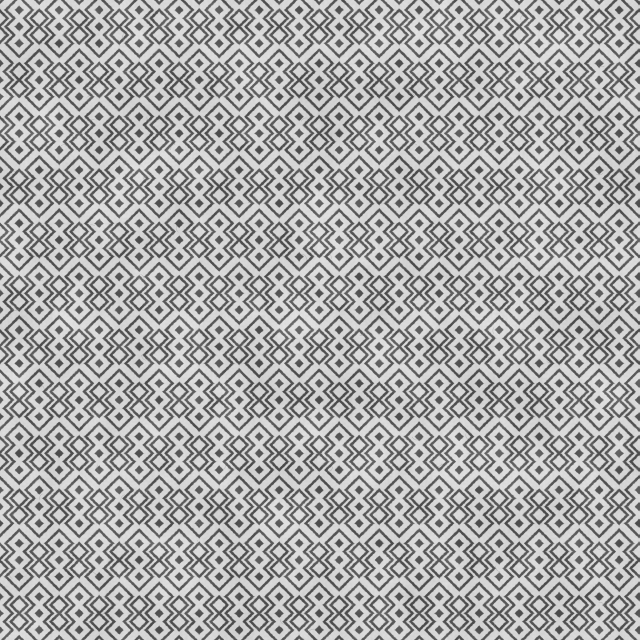
Write a three.js fragment shader that draws this pattern.

```glsl
// Woven-look lattice of chained diamonds and figure-eights in worn grey ink on pale paper.
varying vec2 vUv;

const vec2 REPEATS = vec2(16.0, 12.0);  // chains across, rows down
const vec2 CELL = vec2(48.0, 64.0);     // one chain, in design units
const float LINK_STEP = 20.0;           // spacing of the links in a chain
const float LINK_RADIUS = 16.0;         // outlined link, centre to corner
const float CORE_RADIUS = 5.4;          // solid diamond inside each link
const float EIGHT_RADIUS = 10.0;        // hollow diamonds between chains
const float LINE_HALF = 1.5;            // half the line width
const float BLEED = 0.5;                // softness of the ink edge
const float EDGE_WEAR = 0.5;            // raggedness of the ink edge
const vec3 PAPER = vec3(0.845);
const vec3 INK = vec3(0.305);
const float MOTTLE = 0.10;              // strength of the broad stains
const float FADE = 0.16;                // uneven loss of ink
const float FIBRE_CELLS = 24.0;         // scatter grid of the stray fibres
const float FIBRE_CHANCE = 0.16;

vec2 hash2(vec2 p) {
  vec3 q = fract(p.xyx * vec3(0.1031, 0.1030, 0.0973));
  q += dot(q, q.yzx + 33.33);
  return fract((q.xx + q.yz) * q.zy);
}

float cornerSlope(vec2 cell, vec2 offset, vec2 period) {
  float angle = 6.28319 * hash2(mod(cell + offset, period)).x;
  return dot(vec2(cos(angle), sin(angle)), -offset);
}

// Gradient noise that wraps after a whole number of lattice cells.
float wrapNoise(vec2 uv, vec2 period) {
  vec2 p = uv * period;
  vec2 cell = floor(p);
  vec2 f = p - cell;
  vec2 s = f * f * f * (f * (f * 6.0 - 15.0) + 10.0);
  float sum = 0.0;
  for (int j = 0; j < 2; j++) {
    for (int i = 0; i < 2; i++) {
      vec2 o = vec2(float(i), float(j));
      vec2 w = mix(1.0 - s, s, o);
      float angle = 6.28319 * hash2(mod(cell + o, period) + 7.0).x;
      sum += w.x * w.y * dot(vec2(cos(angle), sin(angle)), f - o);
    }
  }
  return sum;
}

float diamond(vec2 p, float radius) {
  return (abs(p.x) + abs(p.y) - radius) * 0.70711;
}

// Signed distance to the ink of every second row, mirrored into a quarter cell.
float chainRow(vec2 p, vec2 centre) {
  vec2 period = CELL * vec2(1.0, 2.0);
  vec2 q = abs(mod(p - centre + 0.5 * period, period) - 0.5 * period);
  vec2 outer = q - vec2(0.0, LINK_STEP);
  float links = min(diamond(q, LINK_RADIUS), diamond(outer, LINK_RADIUS));
  float cores = min(diamond(q, CORE_RADIUS), diamond(outer, CORE_RADIUS));
  float eight = diamond(q - vec2(0.5 * CELL.x, EIGHT_RADIUS), EIGHT_RADIUS);
  return min(min(abs(links), abs(eight)) - LINE_HALF, cores);
}

// Sparse short curved hairs, each kept inside its own scatter cell.
float fibres(vec2 uv, float soft) {
  vec2 p = uv * FIBRE_CELLS;
  vec2 cell = floor(p);
  vec2 pick = hash2(cell + 41.0);
  vec2 place = 0.35 + 0.3 * hash2(cell + 83.0);
  float c = cos(6.28319 * pick.y), s = sin(6.28319 * pick.y);
  vec2 q = (p - cell - place) * (REPEATS.x * CELL.x / FIBRE_CELLS);
  q = vec2(c * q.x + s * q.y, c * q.y - s * q.x);
  q.y -= 0.09 * q.x * q.x;
  float d = max(abs(q.y) - 0.3, abs(q.x) - 4.0);
  return step(pick.x, FIBRE_CHANCE) * (1.0 - smoothstep(-soft, soft, d));
}

void main() {
  vec2 size = REPEATS * CELL;
  vec2 p = vUv * size + vec2(1.0, 0.0);
  float soft = max(BLEED, 0.75 * fwidth(vUv.x) * size.x);

  // Alternate rows shift by half a chain.
  float d = min(chainRow(p, CELL * vec2(0.0, 0.5)),
                chainRow(p, CELL * vec2(0.5, 1.5)));
  float grain = wrapNoise(vUv, vec2(256.0));
  d += EDGE_WEAR * grain;
  float ink = 1.0 - smoothstep(-soft, soft, d);

  // Broad stains, finer clouds and uneven printing.
  float stain = wrapNoise(vUv, vec2(9.0)) + 0.6 * wrapNoise(vUv, vec2(21.0, 17.0));
  float cloud = wrapNoise(vUv, vec2(44.0, 36.0));
  float loss = FADE * clamp(0.35 + 0.9 * cloud + 0.6 * stain, 0.0, 1.0);

  vec3 colour = mix(PAPER, INK, ink * (1.0 - loss));
  colour *= 1.0 + MOTTLE * (0.5 * stain + 0.25 * cloud) + 0.03 * grain;
  colour = mix(colour, vec3(0.55), 0.4 * fibres(vUv, soft));
  gl_FragColor = vec4(colour, 1.0);
}
```
